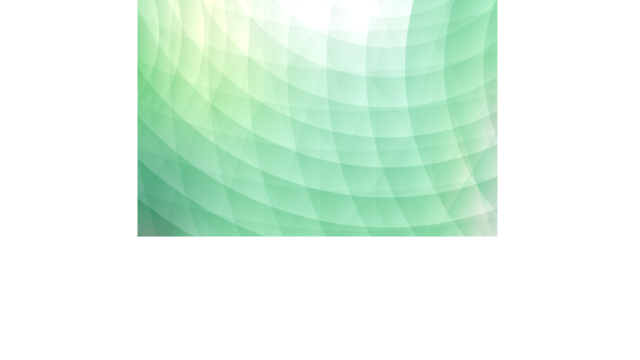
Write a Shadertoy shader that draws this background.

```glsl
// Ramp that repeats each unit, with a smoothed drop; centred on zero
float ramp(float phase) {
    float width = min(fwidth(phase) * 1.5, 0.5);
    float f = fract(phase);
    return f * (1.0 - smoothstep(1.0 - width, 1.0, f)) - 0.5;
}

// Soft elliptical spot
float spot(vec2 p, vec2 centre, vec2 size) {
    vec2 d = (p - centre) / size;
    return exp(-dot(d, d));
}

// Faint straight facets across the panel
float facets(vec2 p) {
    float sum = 0.0;
    for (int i = 0; i < 5; i++) {
        float k = float(i);
        float angle = -0.62 + 0.31 * k;
        float across = dot(p, vec2(cos(angle), sin(angle)));
        float fade = 0.6 + 0.4 * sin(dot(p, vec2(7.0, 11.0)) + 2.4 * k);
        sum += ramp(across * (5.0 + 0.7 * k) + 0.37 * k) * fade;
    }
    return sum;
}

// Broad colour field of the panel
vec3 field(vec2 p, float rightSide) {
    vec3 color = mix(vec3(0.69, 0.92, 0.81), vec3(0.58, 0.87, 0.70), smoothstep(0.28, 0.66, p.y));
    color = mix(color, vec3(0.64, 0.90, 0.69), 0.7 * smoothstep(0.72, 0.95, p.x));
    color = mix(color, vec3(0.72, 0.95, 0.66), 0.8 * spot(p, vec2(0.18, 0.22), vec2(0.24, 0.20)));
    color = mix(color, vec3(0.40, 0.80, 0.49), 0.9 * spot(p, vec2(-0.03, 0.22), vec2(0.11, 0.18)));
    color = mix(color, vec3(0.30, 0.64, 0.49), 0.9 * spot(p, vec2(-0.02, 0.56), vec2(0.20, 0.20)));
    color = mix(color, vec3(0.37, 0.50, 0.43), 0.7 * spot(p, vec2(0.02, 0.68), vec2(0.10, 0.09)));
    color = mix(color, vec3(0.85, 0.89, 0.85), 0.9 * spot(p, vec2(1.03, 0.36), vec2(0.08, 0.13)));
    color = mix(color, vec3(0.85, 0.88, 0.85), 0.9 * spot(p, vec2(1.02, 0.62), vec2(0.12, 0.15)));
    color = mix(color, vec3(0.52, 0.86, 0.68), 0.7 * spot(p, vec2(0.91, 0.0), vec2(0.12, 0.16)));

    // Yellow and white light from the top
    float yellow = spot(p, vec2(0.22, 0.02), vec2(0.20, 0.19));
    float white = spot(p, vec2(0.55, -0.03), vec2(0.30, 0.20));
    color = mix(color, vec3(0.97, 1.0, 0.81), 0.85 * yellow);
    return mix(color, vec3(1.02), min(1.15 * white, 1.0) * (1.0 - 0.65 * rightSide));
}

void mainImage(out vec4 fragColor, in vec2 fragCoord) {
    // Panel space: one unit wide, y downwards from the top edge
    float pixel = 1.0 / iResolution.y;
    vec2 p = vec2((fragCoord.x - 0.5 * iResolution.x) * pixel + 0.507, 1.0 - fragCoord.y * pixel);

    // Rings that sweep over the panel
    float bowl = length(p - vec2(0.694, -0.299));
    float upright = length(p - vec2(1.488, 0.185));
    float leftRing = length(p - vec2(-0.25, 0.09));
    float flatRing = length(p - vec2(0.62, -1.10));
    float rightSide = smoothstep(pixel, -pixel, upright - 0.743);

    vec3 color = field(p, rightSide);

    // Overlapping translucent bands
    float bowlPhase = (bowl - 0.933) * 12.0;
    float uprightPhase = (0.743 - upright) / 0.109;
    float lower = smoothstep(0.05, 0.55, p.y);
    float shade = ramp(bowlPhase) * mix(0.05, 0.11, lower);
    shade += ramp(uprightPhase) * mix(0.05, 0.08, smoothstep(0.3, 0.8, p.x));
    shade += ramp(leftRing * 16.0) * 0.10 * spot(p, vec2(0.08, 0.08), vec2(0.22, 0.22));
    shade += ramp(flatRing * 9.0 + 0.3) * 0.035;
    shade += facets(p) * 0.026;
    color += shade * vec3(1.15, 0.60, 0.90);

    // Crossing slanted bands at the lower right
    float slant = ramp((p.x + 0.61 * p.y - 1.222) * 4.0);
    float counterSlant = ramp((p.x - 0.32 * p.y - 0.782) * 5.0);
    float corner = spot(p, vec2(0.93, 0.52), vec2(0.16, 0.20));
    color += (slant + counterSlant) * corner * vec3(0.11, 0.03, 0.05);

    // White page around the panel
    vec2 outside = abs(p - vec2(0.5, 0.1285)) - vec2(0.5, 0.5285);
    float panel = smoothstep(0.5 * pixel, -0.5 * pixel, max(outside.x, outside.y));
    fragColor = vec4(mix(vec3(1.0), clamp(color, 0.0, 1.0), panel), 1.0);
}
```
